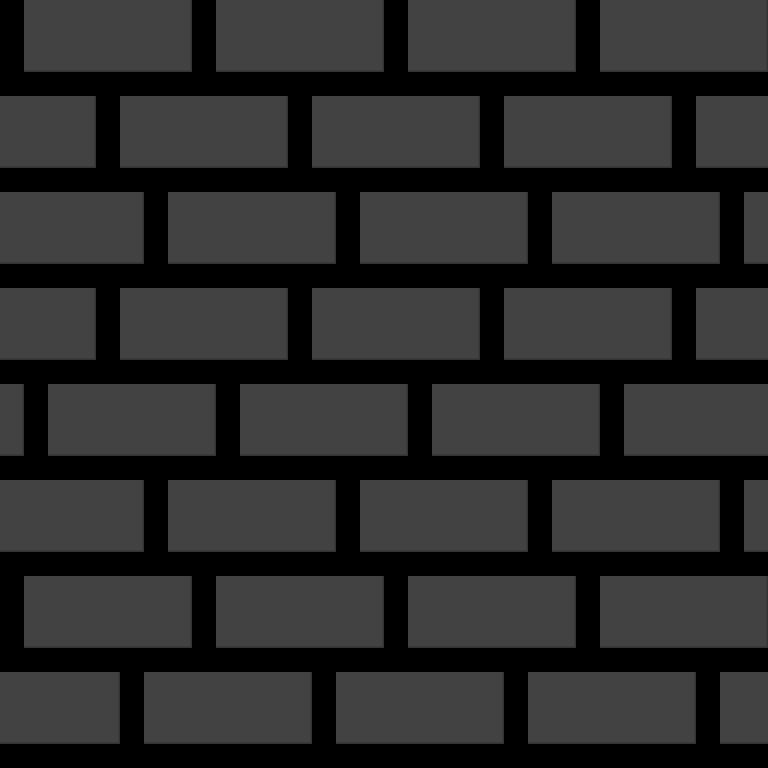
A WebGL 2 fragment shader for this pattern:

```glsl
#version 300 es
precision highp float;

uniform vec2 u_resolution;
out vec4 fragColor;

// Lengths are in grid units; the canvas spans GRID units each way.
const float GRID = 32.0;
const vec2 PITCH = vec2(8.0, 4.0);
const float MORTAR = 1.0;
const float RIM = 0.0625;
const int ROWS = 8;
// Left edge of a brick in each course, bottom to top.
const float COURSE_SHIFT[ROWS] = float[ROWS](6.0, 1.0, 7.0, 2.0, 5.0, 7.0, 5.0, 1.0);

const vec3 MORTAR_COLOR = vec3(0.0);
const vec3 BRICK_COLOR = vec3(0.26);
const vec3 RIM_COLOR = vec3(0.20);

// Antialiased coverage of an axis-aligned box centred on zero.
float boxCoverage(vec2 p, vec2 halfSize, vec2 pixel) {
    vec2 edge = clamp((halfSize - abs(p)) / pixel + 0.5, 0.0, 1.0);
    return edge.x * edge.y;
}

void main() {
    vec2 pixel = GRID / u_resolution;
    vec2 p = gl_FragCoord.xy * pixel;
    vec2 halfBrick = 0.5 * (PITCH - MORTAR);

    // Courses divide along the middle of the mortar.
    float y = p.y - 0.5 * MORTAR;
    int course = (int(floor(y / PITCH.y)) + ROWS) % ROWS;

    // Position relative to the centre of the nearest brick.
    float x = p.x - COURSE_SHIFT[course] + 0.5 * MORTAR;
    vec2 local = mod(vec2(x, y), PITCH) - 0.5 * PITCH;

    // The darker rim runs along the right and bottom edges.
    vec2 faceCentre = 0.5 * RIM * vec2(-1.0, 1.0);
    float brick = boxCoverage(local, halfBrick, pixel);
    float face = boxCoverage(local - faceCentre, halfBrick - 0.5 * RIM, pixel);

    vec3 color = mix(MORTAR_COLOR, RIM_COLOR, brick);
    color = mix(color, BRICK_COLOR, face);
    fragColor = vec4(color, 1.0);
}
```
